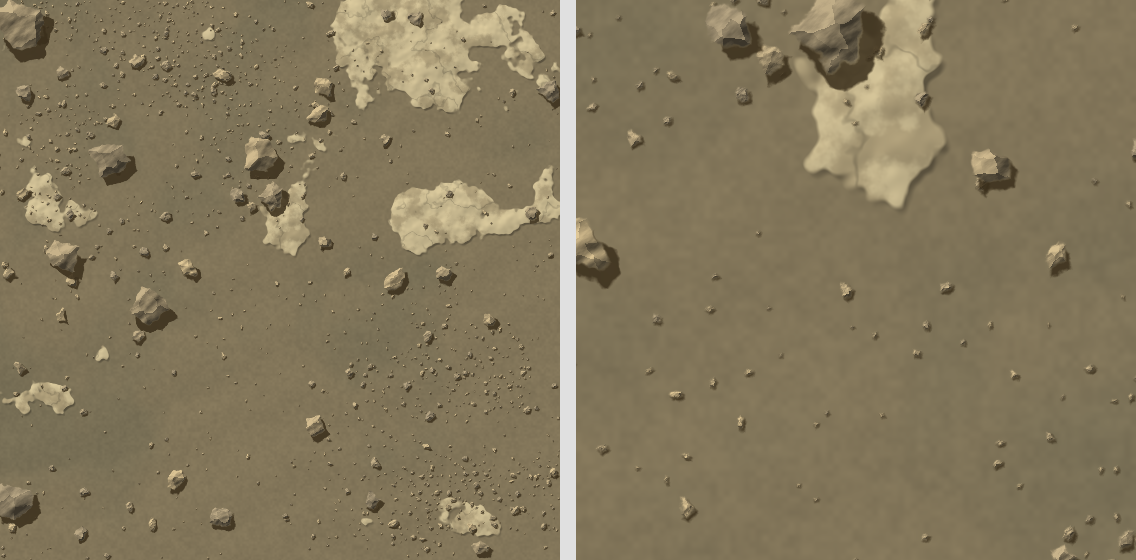
Left: the whole. Right: its middle third, enlarged.
This texture is drawn by a three.js fragment shader. Its source:

```glsl
// Dry sandy ground seen from above: faint ripples, ragged slabs of pale bedrock,
// and faceted stones from grit to boulders. Stones are hashed polygons scattered
// on grids, lit from the upper left, each casting a short hard shadow.
varying vec2 vUv;

const vec3 SAND = vec3(0.510, 0.460, 0.350);
const vec3 SAND_COOL = vec3(0.470, 0.435, 0.335);
const vec3 BEDROCK = vec3(0.780, 0.720, 0.560);
const vec3 BEDROCK_DIM = vec3(0.660, 0.600, 0.460);
const vec3 STONE_GREY = vec3(0.580, 0.525, 0.420);
const vec3 STONE_TAN = vec3(0.730, 0.650, 0.490);
const vec3 SHADOW = vec3(0.225, 0.180, 0.105);
const vec3 SUN = vec3(-0.49, 0.64, 0.59);
const vec2 SUN_FLAT = vec2(-0.6, 0.8);
const float EDGE = 0.0013;          // half width of smoothed outlines
const float SHADOW_LENGTH = 0.5;    // in stone radii
const float BEDROCK_LEVEL = 0.79;   // higher leaves less bedrock
const float TAU = 6.2831853;

vec2 hash22(vec2 p) {
  vec3 q = fract(p.xyx * vec3(0.1031, 0.1030, 0.0973));
  q += dot(q, q.yzx + 33.33);
  return fract((q.xx + q.yz) * q.zy);
}

float noise(vec2 p) {
  vec2 i = floor(p), f = fract(p);
  f = f * f * (3.0 - 2.0 * f);
  float low = mix(hash22(i).x, hash22(i + vec2(1.0, 0.0)).x, f.x);
  float high = mix(hash22(i + vec2(0.0, 1.0)).x, hash22(i + vec2(1.0, 1.0)).x, f.x);
  return mix(low, high, f.y);
}

float fbm(vec2 p) {
  float sum = 0.0, gain = 0.5;
  for (int i = 0; i < 5; i++) {
    sum += gain * noise(p);
    p = mat2(1.6, 1.2, -1.2, 1.6) * p + 11.7;
    gain *= 0.52;
  }
  return sum;
}

// Gravel gathers in the upper left and lower right.
float gravel(vec2 p) {
  float upper = 1.0 - smoothstep(0.08, 0.42, length((p - vec2(0.2, 0.9)) * vec2(0.8, 1.0)));
  float lower = 1.0 - smoothstep(0.08, 0.40, length(p - vec2(0.88, 0.2)));
  return max(upper, lower) * smoothstep(0.2, 0.6, noise(p * 9.0));
}

// Bedrock shows in the upper right and in a broken band across the middle.
float bedrockField(vec2 p) {
  vec2 corner = p - vec2(0.78, 0.89);
  corner.x += 0.4 * corner.y;
  float band = (p.y - 0.59) / 0.075;
  float bias = 0.34 * exp(-dot(corner * corner, vec2(22.0, 36.0)));
  bias += 0.21 * exp(-band * band);
  return fbm(p * 9.0 + 4.3) + bias - BEDROCK_LEVEL;
}

// Unit stone: returns the outline distance, and the normal of the facet on top.
float stone(vec2 p, vec2 id, out vec3 normal) {
  vec2 tilt = 0.5 * (hash22(id + 91.0) - 0.5);
  float height = 0.38 + dot(p, tilt), outline = -10.0;
  normal = vec3(-tilt, 1.0);
  for (int i = 0; i < 7; i++) {
    vec2 h = hash22(id + 7.31 * float(i) + 3.0);
    float angle = (float(i) + 0.8 * h.x) * TAU / 7.0;
    vec2 dir = vec2(cos(angle), sin(angle));
    float side = dot(p, dir) - mix(0.6, 1.0, h.y);
    float slope = mix(0.5, 1.5, fract(h.x * 5.0 + h.y));
    outline = max(outline, side);
    if (-side * slope < height) {
      height = -side * slope;
      normal = vec3(dir * slope, 1.0);
    }
  }
  normal = normalize(normal);
  return outline;
}

// One grid of stones; radii are in cells, share is bare and gravelly density.
vec3 scatter(vec3 ground, float cells, vec2 radii, vec2 share, float seed) {
  vec2 grid = vUv * cells;
  vec2 wobble = vec2(fbm(grid * 5.0 + seed), fbm(grid * 5.0 + seed + 37.0)) - 0.5;
  vec2 strata = mat2(0.8, 1.5, 0.6, -2.0) * grid * 4.0 + seed;
  float rough = fbm(strata) - fbm(strata + vec2(0.1, -0.45));
  vec2 warped = grid + 0.16 * wobble;
  vec3 rock = ground;
  float shade = 0.0, cover = 0.0;
  for (int y = -1; y <= 1; y++) for (int x = -1; x <= 1; x++) {
    vec2 cell = floor(grid) + vec2(float(x), float(y)), id = cell + seed;
    vec2 pick = hash22(id), look = hash22(id + 53.0);
    float density = mix(share.x, share.y, gravel((cell + 0.5) / cells));
    if (fract(dot(cell, vec2(0.755, 0.570)) + 0.5 * pick.x) > density) continue;
    float radius = mix(radii.x, radii.y, look.x * look.x);
    vec2 p = (warped - cell - mix(vec2(0.15), vec2(0.85), hash22(id + 17.0))) / radius;
    if (dot(p, p) > 7.0) continue;
    float angle = pick.y * TAU, soft = EDGE * cells / radius;
    mat2 turn = mat2(cos(angle), sin(angle), -sin(angle), cos(angle));
    vec2 stretch = mix(vec2(1.0), vec2(0.85, 1.4), look.y);
    vec3 normal;
    float shadowEdge = stone(turn * (p + SUN_FLAT * SHADOW_LENGTH) * stretch, id, normal);
    shade = max(shade, 1.0 - smoothstep(-soft, soft, shadowEdge - 0.03));
    float bodyEdge = stone(turn * p * stretch, id, normal);
    float body = 1.0 - smoothstep(-soft, soft, bodyEdge);
    normal.xy = normal.xy * turn;
    float light = clamp(dot(normal, SUN) + 1.3 * rough, -0.2, 1.0);
    vec3 tint = mix(STONE_GREY, STONE_TAN, look.y) * (0.52 + 0.68 * light);
    rock = mix(rock, tint, body);
    cover = max(cover, body);
  }
  return mix(mix(ground, SHADOW, 0.85 * shade), rock, cover);
}

void main() {
  // Sand with broad drifts, faint ripples and fine grain
  float drift = fbm(vUv * 4.0);
  float ripple = sin((vUv.y - 0.3 * vUv.x) * 45.0 + 14.0 * drift);
  float grain = noise(vUv * 260.0) + noise(vUv * 130.0 + 9.0) - 1.0;
  vec3 color = mix(SAND, SAND_COOL, smoothstep(0.5, 0.75, drift));
  color *= 1.0 + 0.012 * ripple + 0.05 * grain;
  // Bedrock with a thin shaded rim, mottling and cracks
  float field = bedrockField(vUv), sunward = bedrockField(vUv + SUN_FLAT * 0.005);
  float slab = smoothstep(-0.012, 0.012, field);
  color *= 1.0 - 0.3 * smoothstep(-0.01, 0.03, sunward) * (1.0 - slab);
  float mottle = fbm(vUv * 38.0 + 20.0);
  float crack = 1.0 - smoothstep(0.0, 0.025, abs(fbm(vUv * 15.0 + 60.0) - 0.5));
  vec3 slabColor = mix(BEDROCK_DIM, BEDROCK, smoothstep(0.32, 0.55, mottle));
  slabColor *= 1.0 + clamp(2.0 * (field - sunward), -0.14, 0.1) - 0.13 * crack;
  color = mix(color, slabColor, slab);
  // Stones from grit up to boulders
  color = scatter(color, 115.0, vec2(0.16, 0.34), vec2(0.025, 0.30), 211.0);
  color = scatter(color, 62.0, vec2(0.16, 0.36), vec2(0.035, 0.42), 157.0);
  color = scatter(color, 28.0, vec2(0.15, 0.32), vec2(0.07, 0.24), 101.0);
  color = scatter(color, 11.0, vec2(0.14, 0.27), vec2(0.20, 0.26), 71.0);
  color = scatter(color, 6.0, vec2(0.22, 0.36), vec2(0.20, 0.08), 29.0);
  gl_FragColor = vec4(color, 1.0);
}
```
